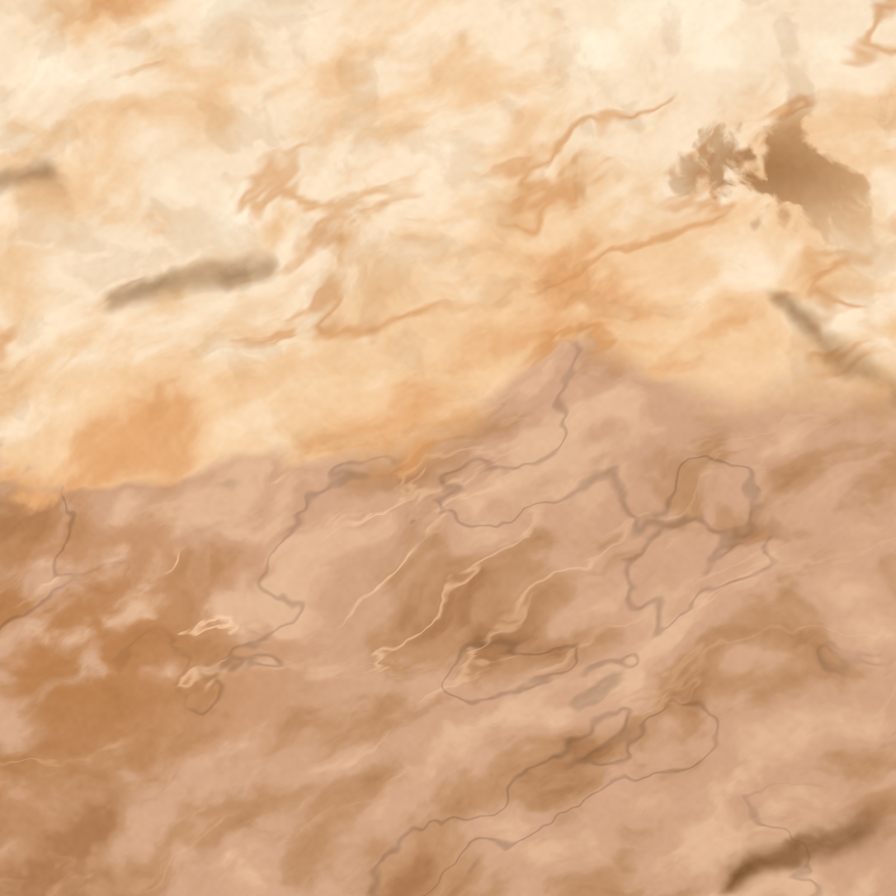
This texture is drawn by a WebGL 1 fragment shader. Its source:

```glsl
precision highp float;
// Weathered sandstone: a sunlit cream face above a brown, pale-veined slope.
uniform vec2 u_resolution;

float hash(vec2 p) {
  return fract(sin(dot(p, vec2(127.1, 311.7))) * 43758.5453);
}

float noise(vec2 p) {
  vec2 i = floor(p), f = fract(p);
  f = f * f * (3.0 - 2.0 * f);
  return mix(mix(hash(i), hash(i + vec2(1, 0)), f.x),
             mix(hash(i + vec2(0, 1)), hash(i + vec2(1, 1)), f.x), f.y);
}

float fbm(vec2 p) {
  float sum = 0.0, amp = 0.5;
  for (int i = 0; i < 5; i++) {
    sum += amp * noise(p);
    p = mat2(1.6, 1.2, -1.2, 1.6) * p + 3.7;
    amp *= 0.5;
  }
  return sum / 0.97;
}

// Thin lines along the middle contour of the noise
float vein(vec2 p, float width) {
  return 1.0 - smoothstep(0.0, width, abs(fbm(p) - 0.5));
}

// Soft dark line from a to b
float crevice(vec2 p, vec2 a, vec2 b, float width) {
  vec2 ab = b - a;
  float t = clamp(dot(p - a, ab) / dot(ab, ab), 0.0, 1.0);
  return 1.0 - smoothstep(0.0, width, length(p - a - ab * t));
}

float bump(vec2 p, vec2 center, vec2 size) {
  vec2 d = (p - center) / size;
  return exp(-dot(d, d));
}

void main() {
  vec2 uv = gl_FragCoord.xy / u_resolution;
  vec2 warp = vec2(fbm(uv * 7.0), fbm(uv * 7.0 + 19.0)) - 0.5;
  vec2 p = uv + 0.09 * warp;
  vec2 bed = mat2(0.9, -0.44, 0.44, 0.9) * p; // x runs along the rising strata

  float broad = fbm(uv * 4.0 + 5.0) - 0.5;
  float streak = fbm(bed * vec2(5.0, 13.0)) - 0.5;
  float fine = fbm(bed * vec2(15.0, 27.0) + 40.0) - 0.5;
  float grain = noise(uv * 130.0) + noise(uv.yx * 190.0) - 1.0;

  // Ragged border between the two faces, vaguer to the right
  float edge = 0.46 + 0.09 * smoothstep(0.15, 0.75, uv.x)
             + 0.08 * bump(uv, vec2(0.64, uv.y), vec2(0.09, 1.0))
             + 0.13 * streak + 0.06 * fine;
  float rise = uv.y - edge;
  float softness = mix(0.008, 0.035, uv.x);
  float sunlit = smoothstep(-softness, softness, rise);

  // Sunlit face: ochre near the border, cream above
  float light = 0.2 + 2.1 * min(rise, 0.27) + 0.25 * (uv.x - 0.5)
              + 1.3 * streak + 1.1 * fine + 0.7 * broad;
  vec3 face = mix(vec3(0.91, 0.68, 0.47), vec3(0.96, 0.80, 0.62), smoothstep(-0.1, 0.4, light));
  face = mix(face, vec3(0.985, 0.89, 0.765), smoothstep(0.35, 0.8, light));
  face = mix(face, vec3(1.0, 0.95, 0.85), 0.7 * smoothstep(0.85, 1.25, light));
  float rust = vein(bed * vec2(4.0, 10.0) + 70.0, 0.05)
             * smoothstep(0.46, 0.62, fbm(p * 6.0 + 31.0));
  face = mix(face, vec3(0.84, 0.59, 0.37), 0.6 * rust);

  // Dark lichen-like flecks, clustered on the right
  float cluster = bump(uv, vec2(0.86, 0.81), vec2(0.11, 0.06));
  float fleck = smoothstep(0.53, 0.66, fbm(p * 20.0 + 8.0) + 0.16 * cluster - 0.02);
  face = mix(face, vec3(0.66, 0.47, 0.30), 0.8 * fleck * (0.15 + cluster));

  // Brown slope, rustier at the left
  float tone = 0.54 + 1.5 * streak + 1.4 * fine + 0.9 * broad;
  vec3 slope = mix(vec3(0.69, 0.49, 0.335), vec3(0.765, 0.575, 0.42), smoothstep(-0.05, 0.38, tone));
  slope = mix(slope, vec3(0.83, 0.65, 0.52), smoothstep(0.35, 0.75, tone));
  slope = mix(slope, vec3(0.88, 0.71, 0.57), smoothstep(0.85, 1.2, tone));
  float stain = bump(uv, vec2(0.08, 0.27), vec2(0.2, 0.15));
  slope = mix(slope, vec3(0.74, 0.51, 0.32), stain * smoothstep(-0.12, 0.2, broad - fine));

  // Pale veins following the strata
  float veinZone = bump(uv, vec2(0.25, 0.35), vec2(0.4, 0.16));
  float pale = vein(bed * vec2(5.0, 18.0) + 90.0, 0.035)
             * smoothstep(0.46, 0.6, fbm(bed * vec2(9.0, 15.0) + 55.0));
  slope = mix(slope, vec3(0.97, 0.80, 0.64), pale * (0.12 + 0.75 * veinZone));

  // Faint cracks in the slope
  float crack = vein(bed * vec2(3.0, 6.0) + 23.0, 0.014);
  slope *= 1.0 - 0.13 * crack * smoothstep(0.4, 0.6, fbm(uv * 5.0 + 61.0));

  vec3 color = mix(slope, face, sunlit);

  // Shadowed ledges and deep crevices
  vec2 r = p + 0.04 * vec2(fine, streak);
  float shadow = 0.6 * crevice(r, vec2(0.13, 0.66), vec2(0.27, 0.71), 0.022);
  shadow += 0.5 * crevice(r, vec2(-0.02, 0.80), vec2(0.06, 0.79), 0.025);
  shadow += 0.5 * crevice(r, vec2(0.86, 0.66), vec2(1.0, 0.56), 0.025);
  shadow += crevice(r, vec2(0.81, 0.02), vec2(0.96, 0.10), 0.035);
  shadow *= 0.75 + 1.5 * fine;
  color = mix(color, vec3(0.45, 0.29, 0.15), clamp(shadow, 0.0, 0.9));

  color += 0.014 * grain + 0.05 * fine;
  gl_FragColor = vec4(clamp(color, 0.0, 1.0), 1.0);
}
```
